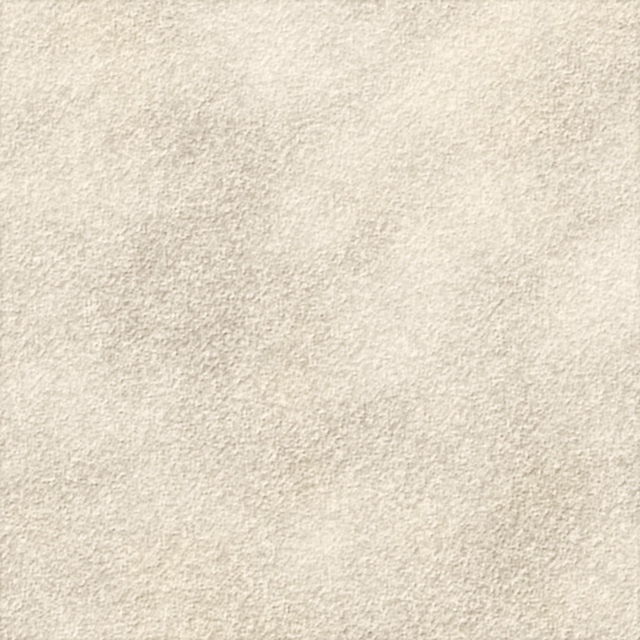
Reproduce this texture procedurally as a Shadertoy shader.

```glsl
// Cream sandstone: a fine, speckled grain lit from the upper left,
// crossed by soft diagonal patches that are darker and rougher.
// Built from hashed value noise; slopes of a height field give the shading.

const vec3 STONE_COLOR = vec3(0.903, 0.864, 0.803);
const vec3 SHADE_TINT = vec3(1.0, 1.04, 1.13);    // shade per channel
const vec3 OCHRE_SHIFT = vec3(0.003, 0.0, -0.022);
const float GRAIN_SCALE = 225.0;      // grain cells across the canvas
const float FINE_SCALE = 290.0;
const float CLUMP_SCALE = 105.0;
const float GRAIN_STRETCH = 1.1;      // elongation along the diagonal
const float PATCH_SCALE = 4.6;
const float PATCH_STRETCH = 1.6;
const float PATCH_DEPTH = 0.088;
const float RELIEF_DEPTH = 0.082;
const float PIT_DEPTH = 0.074;
const float LIGHT_STEP = 0.0018;
const vec2 LIGHT_DIR = vec2(-0.6, 0.8);
const float GRAIN_ANGLE = 0.62;
const float EDGE_WIDTH = 0.006;
const float EDGE_DEPTH = 0.05;

// Integer hash of a lattice cell, from 0 to 1
float hash(ivec2 cell) {
    uvec2 q = uvec2(cell) * uvec2(1597u, 3571u);
    uint n = (q.x ^ (q.y << 7)) * 747796405u + q.y * 277803u;
    n = ((n >> 15) ^ n) * 2246822u + 12345u;
    n = ((n >> 13) ^ n) * 3266489u;
    n ^= n >> 16;
    return float(n & 65535u) / 65535.0;
}

// Smooth value noise, from -1 to 1
float noise(vec2 p) {
    ivec2 cell = ivec2(floor(p));
    vec2 f = fract(p);
    vec2 w = f * f * (3.0 - 2.0 * f);
    float low = mix(hash(cell), hash(cell + ivec2(1, 0)), w.x);
    float high = mix(hash(cell + ivec2(0, 1)), hash(cell + ivec2(1, 1)), w.x);
    return 2.0 * mix(low, high, w.y) - 1.0;
}

mat2 rotation(float angle) {
    float c = cos(angle), s = sin(angle);
    return mat2(c, -s, s, c);
}

float fbm(vec2 p) {
    float sum = 0.0, amplitude = 0.48;
    for (int i = 0; i < 6; i++) {
        sum += amplitude * noise(p);
        p = rotation(0.5) * p * 2.03 + 17.3;
        amplitude *= 0.62;
    }
    return sum;
}

// Height of the stone surface: two turned grain layers over larger clumps
float height(vec2 uv) {
    vec2 p = rotation(GRAIN_ANGLE) * uv;
    p.x /= GRAIN_STRETCH;
    float grains = noise(rotation(0.25) * p * GRAIN_SCALE + 31.7);
    float fines = noise(rotation(1.05) * p * FINE_SCALE + 57.9);
    float clumps = noise(rotation(0.7) * p * CLUMP_SCALE + 73.1);
    return 0.48 * grains + 0.42 * fines + 0.28 * clumps;
}

void mainImage(out vec4 fragColor, in vec2 fragCoord) {
    vec2 uv = fragCoord / iResolution.xy;

    // Broad diagonal patches
    vec2 patchPos = rotation(GRAIN_ANGLE) * uv * PATCH_SCALE;
    patchPos.x /= PATCH_STRETCH;
    float wear = fbm(patchPos + 9.4);
    float roughness = mix(0.7, 1.4, smoothstep(-0.5, 0.55, wear));

    // Relief from the slope toward the light, with deeper shadows
    vec2 toLight = LIGHT_DIR * LIGHT_STEP;
    float slope = height(uv - toLight) - height(uv + toLight);
    float relief = slope - 0.28 * slope * slope + 0.035;
    float shade = roughness * (RELIEF_DEPTH * relief + PIT_DEPTH * height(uv));
    shade -= PATCH_DEPTH * wear;

    // Thin worn border
    vec2 border = min(uv, 1.0 - uv);
    float edge = 1.0 - smoothstep(0.0, EDGE_WIDTH, min(border.x, border.y));
    shade -= EDGE_DEPTH * edge * (0.6 + 0.4 * noise(uv * 23.0));

    // Faint ochre stains
    float ochre = smoothstep(-0.1, 0.7, fbm(uv * 2.3 + 41.0));
    vec3 color = STONE_COLOR + SHADE_TINT * shade + OCHRE_SHIFT * ochre;
    fragColor = vec4(clamp(color, 0.0, 1.0), 1.0);
}
```
